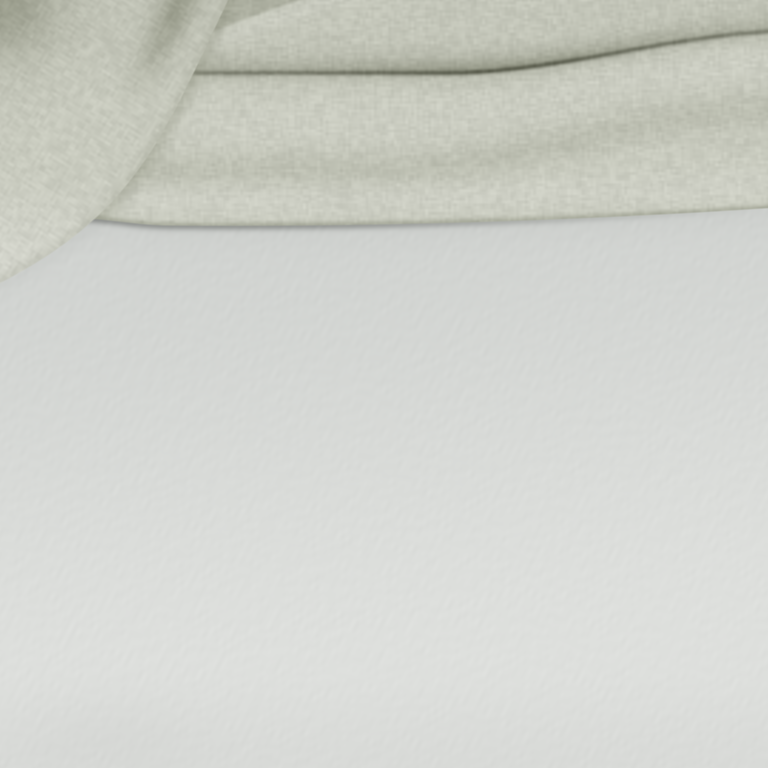
Write a Shadertoy shader that draws this texture.

```glsl
// Pale linen draped across the top of a softly lit, finely grained wall.
// Three curves bound the cloth: a hanging drape, a crease and a hem. Shading comes
// from smooth bands following those curves; value noise supplies weave and grain.

const vec3 WALL_TOP    = vec3(0.818, 0.828, 0.817);
const vec3 WALL_BOTTOM = vec3(0.868, 0.875, 0.864);
const vec3 LINEN       = vec3(0.782, 0.791, 0.743);
const vec3 LINEN_LIGHT = vec3(0.826, 0.832, 0.796);
const vec3 LINEN_SHADE = vec3(0.555, 0.567, 0.497);
const vec3 CREASE_DARK = vec3(0.350, 0.360, 0.300);
const float WEAVE_FREQ = 270.0;
const float WEAVE_AMOUNT = 0.085;
const float GRAIN_FREQ = 135.0;
const float GRAIN_AMOUNT = 0.012;

float hash(vec2 p) {
    vec3 q = fract(p.xyx * 0.1031);
    q += dot(q, q.yzx + 33.33);
    return fract((q.x + q.y) * q.z);
}

float noise(vec2 p) {
    vec2 i = floor(p), f = fract(p);
    f = f * f * (3.0 - 2.0 * f);
    return mix(mix(hash(i), hash(i + vec2(1, 0)), f.x),
               mix(hash(i + vec2(0, 1)), hash(i + vec2(1, 1)), f.x), f.y);
}

// Soft bell of the given half width around zero
float bell(float x, float width) {
    x /= width;
    return exp(-x * x);
}

vec2 rotate(vec2 p, float a) {
    float c = cos(a), s = sin(a);
    return vec2(c * p.x - s * p.y, s * p.x + c * p.y);
}

// Crossed threads, stretched along each axis, plus broad slubs; centred on zero
float weave(vec2 p) {
    vec2 q = p * WEAVE_FREQ;
    float weft = noise(q * vec2(0.4, 1.0));
    float warp = noise(q * vec2(1.0, 0.4) + 71.0);
    float slub = noise(q * vec2(0.07, 0.25) + 19.0);
    return 0.5 * weft + 0.4 * warp + 0.1 * slub - 0.5;
}

float hemHeight(float x) {
    return 0.706 + 0.047 * (x - 0.3) * (x - 0.3) + 0.008 * smoothstep(0.22, 0.10, x);
}

float creaseHeight(float x) {
    return 0.905 + 0.055 * smoothstep(0.58, 1.04, x);
}

// Signed distance to the right edge of the drape, negative inside
float drapeDistance(vec2 p) {
    float d = max(1.0 - p.y, 0.0);
    float edge = 0.297 - 0.47 * d - 10.0 * pow(d, 4.4);
    float slope = 0.47 + 44.0 * pow(d, 3.4);
    return (p.x - edge) / sqrt(1.0 + slope * slope);
}

vec3 wallColor(vec2 p, float belowHem, float drape) {
    float light = smoothstep(0.75, 0.13, p.y + 0.10 * (0.5 - p.x));
    vec3 col = mix(WALL_TOP, WALL_BOTTOM, light);
    col -= 0.020 * smoothstep(0.14, 0.0, p.y);
    col -= 0.012 * bell(length((p - vec2(0.14, 0.04)) * vec2(1.0, 2.0)), 0.12);
    // Contact shadows under the hem and the drape
    col -= 0.22 * bell(belowHem, 0.006) * smoothstep(1.10, 0.30, p.x);
    col -= 0.015 * bell(belowHem, 0.030);
    col -= 0.020 * bell(drape, 0.015);
    // Steep embossed grain
    vec2 q = rotate(p, -1.1) * GRAIN_FREQ * vec2(0.8, 1.3);
    return col + GRAIN_AMOUNT * (noise(q) - noise(q + vec2(0.3, 0.8)));
}

vec3 foldColor(vec2 p, float hem, float crease, float drape) {
    float depth = 1.0 - p.y;
    // Lower fold: a rounded valley rising to the right, then a bright hem roll
    float valley = depth - 0.222 + 0.080 * smoothstep(0.50, 1.0, p.x);
    vec3 lower = mix(LINEN, LINEN_SHADE, 0.20 * bell(valley, 0.024));
    lower = mix(lower, LINEN_LIGHT, 0.45 * bell(hem - 0.032, 0.024));
    lower = mix(lower, LINEN_LIGHT, 0.25 * bell(valley + 0.060, 0.030));
    lower = mix(lower, LINEN_SHADE, 0.25 * bell(crease, 0.016));
    lower = mix(lower, LINEN_SHADE, 0.50 * bell(hem, 0.005));
    // Upper fold: darkens down into the crease and under the top tuck
    float climb = bell(p.x - 0.64, 0.20);
    vec3 upper = mix(LINEN, LINEN_SHADE, 0.06 + 0.18 * bell(crease, 0.035));
    upper = mix(upper, LINEN_SHADE, (0.30 + 0.45 * climb) * bell(crease, 0.016));
    float tuck = p.y - 0.965 - 0.36 * (p.x - 0.293);
    upper = mix(upper, LINEN_SHADE, 0.45 * smoothstep(-0.003, 0.004, tuck));
    upper = mix(upper, LINEN_LIGHT, 0.30 * bell(tuck + 0.014, 0.012));
    vec3 col = mix(lower, upper, smoothstep(-0.002, 0.002, crease));
    // Narrow dark line, heaviest where the crease begins to climb
    col = mix(col, CREASE_DARK, (0.55 + 0.35 * climb) * bell(crease, 0.0036));
    col = mix(col, LINEN_SHADE, 0.35 * bell(drape, 0.014));
    return col + WEAVE_AMOUNT * weave(p);
}

vec3 drapeColor(vec2 p, float drape) {
    vec3 col = mix(LINEN_LIGHT, LINEN, smoothstep(0.64, 0.80, p.y));
    float top = smoothstep(0.84, 1.0, p.y);
    col = mix(col, LINEN_SHADE, 0.70 * top * bell(drape + 0.055, 0.024));
    col = mix(col, LINEN_SHADE, 0.75 * bell(length(p - vec2(0.0, 1.0)), 0.075));
    col = mix(col, LINEN_SHADE, 0.10 * top);
    col = mix(col, LINEN_SHADE, 0.18 * bell(drape, 0.010));
    return col + WEAVE_AMOUNT * weave(rotate(p, 0.55));
}

void mainImage(out vec4 fragColor, in vec2 fragCoord) {
    vec2 p = fragCoord / iResolution.xy;
    float soft = 1.2 / iResolution.y;
    float hem = p.y - hemHeight(p.x);
    float crease = p.y - creaseHeight(p.x);
    float drape = drapeDistance(p);

    vec3 col = wallColor(p, -hem, drape);
    col = mix(col, foldColor(p, hem, crease, drape), smoothstep(-soft, soft, hem));
    col = mix(col, drapeColor(p, drape), smoothstep(soft, -soft, drape));
    fragColor = vec4(clamp(col, 0.0, 1.0), 1.0);
}
```
